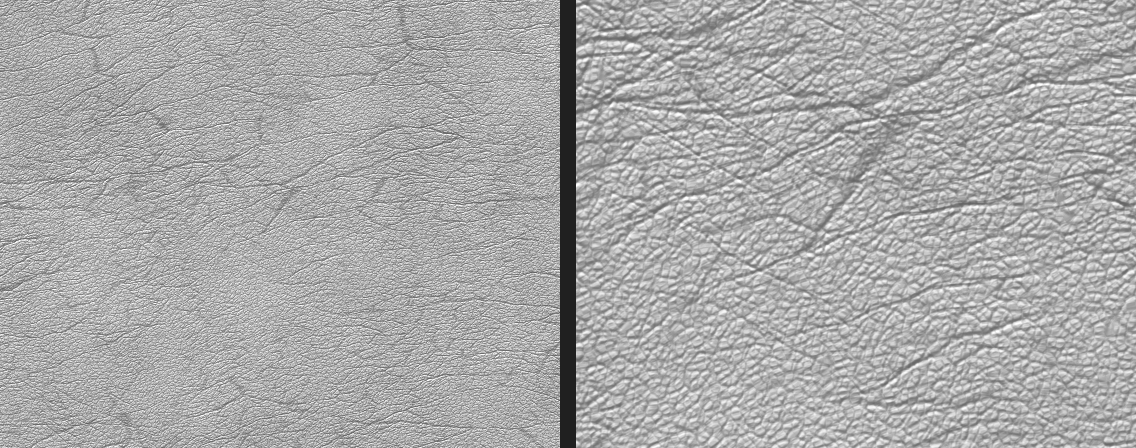
Left, the full canvas; right, a detail of the centre.
Reproduce this texture procedurally as a WebGL 2 fragment shader.

```glsl
#version 300 es
precision highp float;

uniform vec2 u_resolution;
out vec4 outColor;

// Tone
const float BASE_TONE = 0.735;
const float TONE_RANGE = 0.36;
const float MOTTLE_GAIN = 0.034;
const float CAVITY_GAIN = 0.48;

// Relief lighting, in canvas heights
const vec2 LIGHT_STEP = vec2(-0.0003, 0.0013);

// Cell counts per canvas height
const vec2 GRAIN_FREQ = vec2(165.0, 215.0);
const vec2 PEBBLE_FREQ = vec2(70.0, 128.0);
const vec2 WRINKLE_FREQ = vec2(14.0, 54.0);
const vec2 FOLD_FREQ = vec2(2.8, 15.0);
const vec2 CROSS_FREQ = vec2(7.0, 25.0);

// Depth of each layer
const float GRAIN_DEPTH = 0.12;
const float PEBBLE_DEPTH = 0.15;
const float WRINKLE_DEPTH = 0.19;
const float FOLD_DEPTH = 0.25;
const float CROSS_DEPTH = 0.15;

const float SLANT = 0.20;
const float CROSS_ANGLE = -0.68;

vec2 hash2(vec2 cell) {
    vec3 q = fract(cell.xyx * vec3(0.1031, 0.1030, 0.0973));
    q += dot(q, q.yzx + 33.33);
    return fract((q.xx + q.yz) * q.zy);
}

// Gap between the two nearest cell centres: zero along cell borders
float cellGap(vec2 q) {
    vec2 base = floor(q);
    vec2 local = q - base;
    float nearest = 8.0;
    float second = 8.0;
    for (int j = -1; j <= 1; j++) {
        for (int i = -1; i <= 1; i++) {
            vec2 offset = vec2(float(i), float(j));
            float d = length(offset + hash2(base + offset) - local);
            second = min(second, max(nearest, d));
            nearest = min(nearest, d);
        }
    }
    return second - nearest;
}

// Groove along cell borders: -1 at the bottom, 0 on the flat
float groove(vec2 q, float width) {
    return smoothstep(0.0, width, cellGap(q)) - 1.0;
}

mat2 rotation(float angle) {
    float c = cos(angle);
    float s = sin(angle);
    return mat2(c, -s, s, c);
}

// Smooth, irregular variation in about -1..1
float layeredSines(vec2 p) {
    float sum = 0.0;
    float weight = 0.5;
    for (int i = 0; i < 4; i++) {
        p = mat2(0.8, 0.6, -0.6, 0.8) * p + 1.7;
        sum += weight * sin(p.x + 1.3 * sin(p.y)) * cos(0.8 * p.y);
        p *= 1.8;
        weight *= 0.65;
    }
    return sum;
}

// Bends the hide along its slanted stretch direction
vec2 flow(vec2 p) {
    vec2 q = vec2(p.x + SLANT * p.y, p.y - SLANT * p.x);
    q.y += 0.032 * sin(4.1 * p.x + 2.0 * p.y + 0.6) + 0.008 * sin(11.0 * p.x - 7.0 * p.y);
    q += 0.0028 * vec2(sin(47.0 * p.y + 9.0 * p.x), sin(39.0 * p.x + 21.0 * p.y));
    q += 0.0011 * vec2(sin(143.0 * p.y), sin(121.0 * p.x + 64.0 * p.y));
    return q;
}

float hideHeight(vec2 p, float wrinkleMask, float foldMask, float crossMask) {
    vec2 q = flow(p);
    float height = GRAIN_DEPTH * groove(rotation(0.4) * p * GRAIN_FREQ, 0.5);
    height += PEBBLE_DEPTH * groove(q * PEBBLE_FREQ + 17.0, 0.36);
    height += WRINKLE_DEPTH * wrinkleMask * groove(q * WRINKLE_FREQ + 41.0, 0.14);
    height += FOLD_DEPTH * foldMask * groove(q * FOLD_FREQ + 5.0, 0.05);
    height += CROSS_DEPTH * crossMask * groove(rotation(CROSS_ANGLE) * q * CROSS_FREQ + 73.0, 0.08);
    return height;
}

void main() {
    vec2 p = gl_FragCoord.xy / u_resolution.y;

    // Patches where each kind of crease is strong
    float wrinkleMask = smoothstep(-0.8, 0.4, layeredSines(p * 9.0));
    float foldMask = smoothstep(-0.6, 0.3, layeredSines(p * 5.0 + 8.0));
    float crossMask = smoothstep(-0.3, 0.6, layeredSines(p * 6.0 + 21.0));

    // Slopes facing the light brighten, grooves hold shadow
    float lower = hideHeight(p - LIGHT_STEP, wrinkleMask, foldMask, crossMask);
    float upper = hideHeight(p + LIGHT_STEP, wrinkleMask, foldMask, crossMask);
    float relief = lower - upper + CAVITY_GAIN * 0.5 * (lower + upper);

    // Broad worn patches
    float mottle = MOTTLE_GAIN * (layeredSines(p * 4.0 + 31.0) + 0.7 * layeredSines(p * 17.0));

    // Soft limit on highlights and shadows
    float tone = BASE_TONE + mottle + TONE_RANGE * tanh(relief / TONE_RANGE);
    outColor = vec4(vec3(clamp(tone, 0.0, 1.0)), 1.0);
}
```
